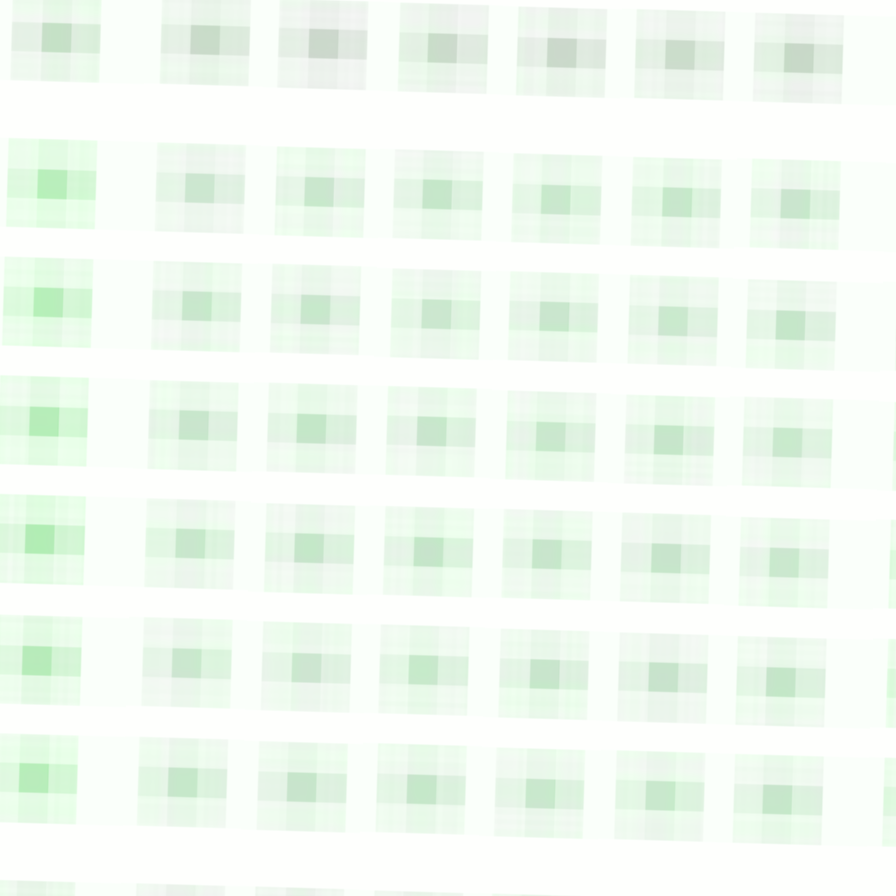
Write a WebGL 2 fragment shader that draws this pattern.

```glsl
#version 300 es
precision highp float;
// Pale green plaid patches in tilted six by six blocks on a white ground.

uniform vec2 u_resolution;
out vec4 outColor;

const float TILT = 0.029;                   // slope of the whole grid
const vec2 ORIGIN = vec2(0.1758, 0.1589);   // first patch corner, from top left
const vec2 BLOCK_PERIOD = vec2(0.831, 0.828);
const float PITCH = 0.1328;                 // patch to patch
const float PATCH = 0.0990;                 // patch side
const float LAST_CELL = 5.0;                // six patches per block side
const float BAND_LO = 0.335;                // dark middle band, share of a patch
const float BAND_HI = 0.665;
const float THREADS = 18.0;                 // fine threads per patch side
const float THREAD_DEPTH = 0.045;
const float SOFTNESS = 0.0013;              // edge blur
const float JITTER = 0.0022;                // patch placement error

const vec3 WHITE = vec3(0.995, 1.0, 0.993);
const vec3 GUTTER = vec3(0.975, 1.0, 0.975);
const vec3 PALE = vec3(0.942, 0.985, 0.942);
const vec3 DEEP = vec3(0.785, 0.905, 0.800);
const vec3 VIVID_PALE = vec3(0.925, 0.995, 0.925);
const vec3 VIVID_DEEP = vec3(0.715, 0.930, 0.725);
const vec3 GREY_PALE = vec3(0.940, 0.972, 0.940);
const vec3 GREY_DEEP = vec3(0.795, 0.855, 0.795);

float hash(vec2 p) {
  vec3 q = fract(vec3(p.xyx) * 0.1031);
  q += dot(q, q.yzx + 33.33);
  return fract((q.x + q.y) * q.z);
}

// Soft interval: 1 between lo and hi
float band(float x, float lo, float hi, float blur) {
  return smoothstep(lo - blur, lo + blur, x) - smoothstep(hi - blur, hi + blur, x);
}

// Smooth one-dimensional noise, from -1 to 1
float threadNoise(float x, float seed) {
  float i = floor(x);
  float f = smoothstep(0.2, 0.8, x - i);
  return 2.0 * mix(hash(vec2(i, seed)), hash(vec2(i + 1.0, seed)), f) - 1.0;
}

// Colour of the woven patch at t in 0..1, y downward
vec3 patchColor(vec2 t, vec2 id, vec3 pale, vec3 deep, float blur) {
  float seed = 100.0 * hash(id + 7.0);
  vec2 lo = BAND_LO + 0.02 * (vec2(hash(id + 3.1), hash(id + 5.7)) - 0.5);
  float warp = band(t.x, lo.x, lo.x + BAND_HI - BAND_LO, blur);
  float weft = band(t.y, lo.y, lo.y + BAND_HI - BAND_LO, blur);
  float right = smoothstep(BAND_HI - blur, BAND_HI + blur, t.x);

  // The crossing of the two bands is darkest, the right arm darker than the left
  float depth = 0.17 * warp + 0.27 * weft + 0.56 * warp * weft;
  depth += right * (0.03 + 0.16 * weft);

  // Fine threads show outside the crossing
  float visible = 1.0 - 0.75 * warp * weft;
  float across = threadNoise(t.x * THREADS, seed) * (1.0 - 0.6 * warp);
  float down = threadNoise(t.y * THREADS, seed + 41.0) * (1.0 - 0.6 * weft);
  depth += THREAD_DEPTH * visible * (across + down);

  // Patch-to-patch strength, and pinkish or greenish threads
  depth *= 0.92 + 0.16 * hash(id + 11.3);
  float hueShift = threadNoise(t.x * 6.0, seed + 13.0) + threadNoise(t.y * 6.0, seed + 29.0);
  return mix(pale, deep, depth) + vec3(0.007, -0.007, 0.007) * hueShift;
}

void main() {
  vec2 uv = gl_FragCoord.xy / u_resolution.y;
  float blur = max(SOFTNESS, 0.75 / u_resolution.y);

  // Tilted grid coordinates, y downward
  vec2 d = vec2(uv.x, 1.0 - uv.y) - ORIGIN;
  vec2 grid = vec2(d.x + TILT * d.y, d.y - TILT * d.x);

  // Half a gutter of lead keeps the soft edges inside each cell
  float lead = 0.5 * (PITCH - PATCH);
  vec2 block = floor((grid + lead) / BLOCK_PERIOD);
  vec2 local = grid - block * BLOCK_PERIOD;
  vec2 cell = min(floor((local + lead) / PITCH), vec2(LAST_CELL));
  vec2 id = cell + block * (LAST_CELL + 1.0) + 50.0;
  vec2 inside = local - cell * PITCH;
  inside += JITTER * (vec2(hash(id), hash(id + 19.0)) - 0.5);

  // Neighbouring blocks alternate in hue
  vec2 odd = mod(block, 2.0);
  float grey = odd.y * (1.0 - 0.4 * odd.x);
  vec3 pale = mix(mix(PALE, VIVID_PALE, odd.x), GREY_PALE, grey);
  vec3 deep = mix(mix(DEEP, VIVID_DEEP, odd.x), GREY_DEEP, grey);

  // White ground, faint tint between the patches of a row, then the patch
  float row = band(inside.y, 0.0, PATCH, blur);
  float column = band(inside.x, 0.0, PATCH, blur);
  vec3 color = mix(WHITE, GUTTER, row * 0.8);
  vec3 woven = patchColor(inside / PATCH, id, pale, deep, blur / PATCH);
  color = mix(color, woven, row * column);
  outColor = vec4(clamp(color, 0.0, 1.0), 1.0);
}
```
